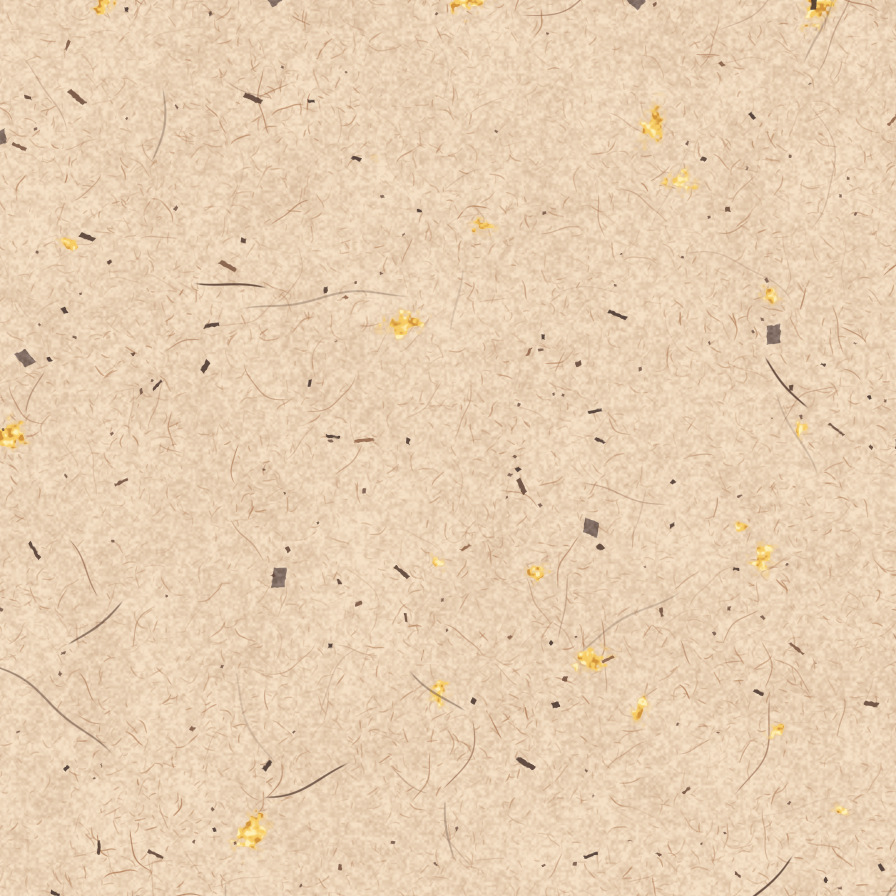
Give the GLSL for this texture, as a Shadertoy shader.

```glsl
// Handmade kraft paper: a grainy beige pulp strewn with fine broken fibres,
// a few dark hairs, bark specks, grey chips and ragged gold leaf.
// Every kind of inclusion is scattered by a jittered, hashed grid.

vec4 hash4(vec2 cell, float seed) {
    vec4 p = fract((cell.xyxy + seed) * vec4(.1031, .1030, .0973, .1099));
    p += dot(p, p.wzxy + 33.33);
    return fract((p.xxyz + p.yzzw) * p.zywx);
}

float noise(vec2 p) {
    vec2 i = floor(p), f = fract(p);
    f = f * f * (3. - 2. * f);
    vec2 e = vec2(0, 1);
    return mix(mix(hash4(i, 3.).x, hash4(i + e.yx, 3.).x, f.x),
               mix(hash4(i + e.xy, 3.).x, hash4(i + e.yy, 3.).x, f.x), f.y);
}

mat2 rotation(float angle) {
    float c = cos(angle), s = sin(angle);
    return mat2(c, -s, s, c);
}

// Coverage of a shape from its signed distance in canvas units
float fill(float d) {
    float soft = .8 / iResolution.y;
    return 1. - smoothstep(-soft, soft, d);
}

// Tapered, bent strands, one candidate per cell
float fibres(vec2 p, float cells, float seed, float chance, float width, float bend) {
    vec2 g = p * cells, id = floor(g);
    float ink = 0.;
    for (int j = -1; j <= 1; j++)
    for (int i = -1; i <= 1; i++) {
        vec2 cell = id + vec2(i, j);
        vec4 a = hash4(cell, seed), b = hash4(cell, seed + 17.3);
        if (a.z > chance) continue;
        vec2 q = rotation(6.283 * a.w) * (g - cell - a.xy);
        float reach = mix(.25, .8, b.x * b.x), k = bend * (b.y - .5);
        float phase = q.x * 7. + b.z * 6.;
        float curve = k * q.x * q.x + .025 * sin(phase);
        float slope = 2. * k * q.x + .175 * cos(phase);
        float d = abs(q.y - curve) / sqrt(1. + slope * slope) / cells;
        float along = abs(q.x) / reach;
        float taper = width * (1. - .5 * along * along);
        ink = max(ink, fill(d - taper) * (1. - smoothstep(.75, 1., along)) * mix(.15, 1., b.w * b.w));
    }
    return ink;
}

// Rough-edged rectangles; returns coverage and a random tone
vec2 chips(vec2 p, float cells, float seed, float chance, vec2 small, vec2 large) {
    vec2 g = p * cells, id = floor(g), result = vec2(0);
    for (int j = -1; j <= 1; j++)
    for (int i = -1; i <= 1; i++) {
        vec2 cell = id + vec2(i, j);
        vec4 a = hash4(cell, seed), b = hash4(cell, seed + 29.1);
        if (a.z > chance) continue;
        vec2 q = rotation(6.283 * a.w) * (g - cell - a.xy) / cells;
        q.x += q.y * (b.w - .5) * .7;
        vec2 size = mix(small, large, b.xy * b.xy);
        vec2 e = abs(q) - size;
        float d = length(max(e, 0.)) + min(max(e.x, e.y), 0.);
        float cover = fill(d - .0004 + .0016 * (noise(p * 330.) - .5));
        if (cover > result.x) result = vec2(cover, b.z);
    }
    return result;
}

// Ragged leaf fragments: depth inside the nearest flake
float goldLeaf(vec2 p, float cells, float seed, float chance) {
    vec2 g = p * cells, id = floor(g);
    float depth = -1.;
    float ragged = noise(p * 85.) * .8 + noise(p * 210.) * .9 - .85;
    for (int j = -1; j <= 1; j++)
    for (int i = -1; i <= 1; i++) {
        vec2 cell = id + vec2(i, j);
        vec4 a = hash4(cell, seed), b = hash4(cell, seed + 41.7);
        if (a.z > chance) continue;
        vec2 q = rotation(6.283 * a.w) * (g - cell - a.xy) / cells;
        vec2 size = mix(.008, .024, b.x * b.x) * vec2(1., mix(.5, .85, b.y));
        depth = max(depth, .9 - length(q / size) + ragged * 1.2);
    }
    return depth;
}

void mainImage(out vec4 fragColor, in vec2 fragCoord) {
    vec2 p = fragCoord / iResolution.y;

    // Pulp: crisp tooth over soft mottling
    float tooth = noise(p * 360.) * .55 + noise(p * 215. + 40.) * .45;
    float mottle = noise(p * 85. + 9.) * .55 + noise(p * 18.) * .45;
    float light = .68 + (tooth - .5) * 1.35 + (mottle - .5) * .65;
    vec3 color = mix(vec3(.862, .748, .632), vec3(.952, .868, .762), clamp(light, 0., 1.1));

    // Tan fibres, from broken fuzz to long faint curls
    float patchy = mix(.5, 1.25, noise(p * 14. + 5.));
    float broken = patchy * smoothstep(.1, .6, noise(p * 120. + 23.));
    color = mix(color, vec3(.74, .56, .42), fibres(p, 88., 1., .75, .0008, 1.2) * .6 * broken);
    color = mix(color, vec3(.73, .54, .39), fibres(p, 58., 2., .85, .0008, 1.4) * .7 * broken);
    color = mix(color, vec3(.70, .49, .34), fibres(p, 36., 4., .75, .0008, 1.4) * .75 * broken);
    color = mix(color, vec3(.66, .45, .31), fibres(p, 20., 5., .6, .0007, 1.3) * .7 * patchy);
    color = mix(color, vec3(.58, .40, .30), fibres(p, 10., 6., .3, .0008, 1.4) * .7);

    // Gold leaf with amber creases and pale glints
    float leaf = goldLeaf(p, 6., 8., .62);
    float sheen = noise(p * 170. + 70.) * .6 + noise(p * 290.) * .4;
    vec3 gold = mix(vec3(.82, .56, .20), vec3(.97, .80, .38), smoothstep(.22, .45, sheen));
    gold = mix(gold, vec3(1., .95, .72), smoothstep(.5, .75, sheen));
    color = mix(color, vec3(.94, .80, .56), smoothstep(-.5, .1, leaf) * .6);
    color = mix(color, gold, smoothstep(0., .3, leaf) * .92);

    // Grey chips, bark specks, dust and dark hairs
    vec2 chip = chips(p, 5., 11., .22, vec2(.006, .007), vec2(.012, .011));
    color = mix(color, vec3(.47, .39, .36) + .18 * (tooth - .5), chip.x * .9);
    vec2 speck = chips(p, 21., 13., .2, vec2(.0017, .0011), vec2(.011, .0027));
    color = mix(color, mix(vec3(.27, .20, .18), vec3(.58, .40, .29), speck.y * speck.y), speck.x * .88);
    vec2 dust = chips(p, 42., 15., .06, vec2(.0007), vec2(.0024, .0016));
    color = mix(color, vec3(.42, .30, .25), dust.x * .8);
    color = mix(color, vec3(.32, .22, .18), fibres(p, 7., 19., .18, .0012, .7) * .95);

    fragColor = vec4(color, 1);
}
```
